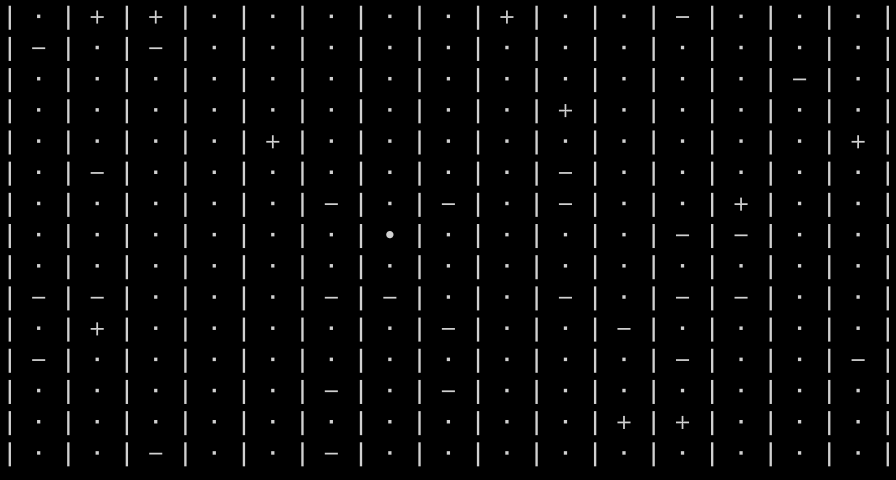
A WebGL 2 fragment shader for this pattern:

```glsl
#version 300 es
precision highp float;
// A black field of 16 columns of short vertical bars with small dots between.
// Hashed cells swap their dot for a plus or a minus; one cell holds a disc.
// Every mark is a box (or disc) whose exact pixel coverage smooths its edges.

uniform vec2 u_resolution;
out vec4 fragColor;

// Lengths are in units of 1/768 of the canvas width, y counted from the top.
const float UNITS_WIDE = 768.0;
const vec2 PITCH = vec2(50.17, 26.73);
const vec2 COUNT = vec2(15.0, 15.0);      // dots across and down
const vec2 FIRST_DOT = vec2(33.15, 14.0);
const vec2 FIRST_BAR = vec2(8.4, 15.2);

// Half sizes of the marks
const vec2 BAR_HALF = vec2(1.0, 10.3);
const vec2 DOT_HALF = vec2(1.4, 1.5);
const vec2 DASH_HALF = vec2(5.6, 0.75);
const float DISC_RADIUS = 3.1;
const float SIGN_DROP = 0.6;              // signs sit slightly below the dots

const float PLUS_SHARE = 0.045;
const float MINUS_SHARE = 0.075;
const float SEED = 3.7;
const vec2 DISC_CELL = vec2(6.0, 7.0);

const vec3 BACKGROUND = vec3(0.0);
const vec3 INK = vec3(0.82);

float hash(vec2 cell) {
    return fract(sin(dot(cell, vec2(12.99, 78.23)) + SEED) * 43758.5);
}

// Share of a square pixel covered by an axis-aligned box centred at zero
float boxCoverage(vec2 offset, vec2 halfSize, float pixel) {
    vec2 low = max(offset - 0.5 * pixel, -halfSize);
    vec2 high = min(offset + 0.5 * pixel, halfSize);
    vec2 overlap = max(high - low, 0.0) / pixel;
    return overlap.x * overlap.y;
}

float discCoverage(vec2 offset, float radius, float pixel) {
    return clamp((radius - length(offset)) / pixel + 0.5, 0.0, 1.0);
}

// Nearest grid cell, kept within the given number of columns and rows
vec2 nearestCell(vec2 p, vec2 first, vec2 count) {
    return clamp(round((p - first) / PITCH), vec2(0.0), count - 1.0);
}

float barLayer(vec2 p, float pixel) {
    vec2 cell = nearestCell(p, FIRST_BAR, COUNT + vec2(1.0, 0.0));
    return boxCoverage(p - FIRST_BAR - cell * PITCH, BAR_HALF, pixel);
}

// Dot, plus, minus or disc, chosen by cell
float markLayer(vec2 p, float pixel) {
    vec2 cell = nearestCell(p, FIRST_DOT, COUNT);
    vec2 offset = p - FIRST_DOT - cell * PITCH;
    if (cell == DISC_CELL) return discCoverage(offset, DISC_RADIUS, pixel);

    float pick = hash(cell);
    if (pick > PLUS_SHARE + MINUS_SHARE) return boxCoverage(offset, DOT_HALF, pixel);

    offset.y -= SIGN_DROP;
    float sign = boxCoverage(offset, DASH_HALF, pixel);
    if (pick < PLUS_SHARE) sign = max(sign, boxCoverage(offset, DASH_HALF.yx, pixel));
    return sign;
}

void main() {
    float pixel = UNITS_WIDE / u_resolution.x;
    vec2 p = vec2(gl_FragCoord.x, u_resolution.y - gl_FragCoord.y) * pixel;
    float ink = max(barLayer(p, pixel), markLayer(p, pixel));
    fragColor = vec4(mix(BACKGROUND, INK, ink), 1.0);
}
```
